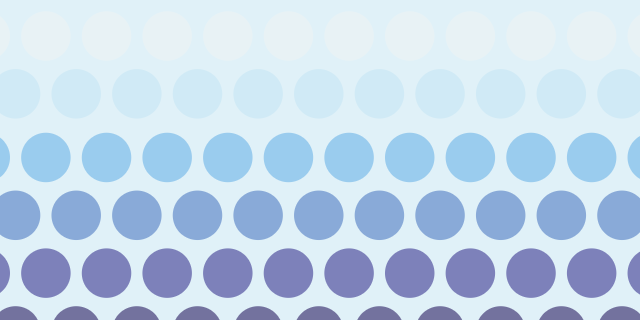
Write a Shadertoy shader that draws this pattern.

```glsl
// Staggered rows of flat dots on a pale ground, shading from white to violet.
// Each row repeats one circle with fract; odd rows shift by half a period,
// and a slightly wider gap sets the two faint upper rows apart.

// Lengths are fractions of the canvas height
const int ROWS = 6;
const float PERIOD = 0.1895;       // dot spacing along a row
const float RADIUS = 0.0773;
const float FIRST_X = 0.1434;      // a dot centre in the even rows
const float FIRST_DEPTH = 0.1125;  // top row centre, measured from the top
const float ROW_STEP = 0.1807;
const float EXTRA_GAP = 0.0182;    // added below the faint rows
const int FAINT_ROWS = 2;

const vec3 GROUND = vec3(0.878, 0.945, 0.973);
const vec3 ROW_COLORS[ROWS] = vec3[ROWS](
    vec3(0.910, 0.950, 0.962),
    vec3(0.816, 0.918, 0.963),
    vec3(0.604, 0.800, 0.933),
    vec3(0.537, 0.667, 0.847),
    vec3(0.490, 0.506, 0.729),
    vec3(0.451, 0.447, 0.620)
);

float rowDepth(int row) {
    float gap = row < FAINT_ROWS ? 0.0 : EXTRA_GAP;
    return FIRST_DEPTH + float(row) * ROW_STEP + gap;
}

// Signed distance to the nearest dot of a row
float dotRow(vec2 p, int row) {
    float stagger = 0.5 * float(row % 2);
    float cell = (p.x - FIRST_X) / PERIOD + stagger;
    float x = (fract(cell + 0.5) - 0.5) * PERIOD;
    return length(vec2(x, p.y - rowDepth(row))) - RADIUS;
}

void mainImage(out vec4 fragColor, in vec2 fragCoord) {
    // Depth runs down from the top edge
    vec2 p = vec2(fragCoord.x, iResolution.y - fragCoord.y) / iResolution.y;
    float pixel = 1.0 / iResolution.y;

    vec3 color = GROUND;
    for (int row = 0; row < ROWS; row++) {
        float coverage = clamp(0.5 - dotRow(p, row) / pixel, 0.0, 1.0);
        color = mix(color, ROW_COLORS[row], coverage);
    }
    fragColor = vec4(color, 1.0);
}
```
